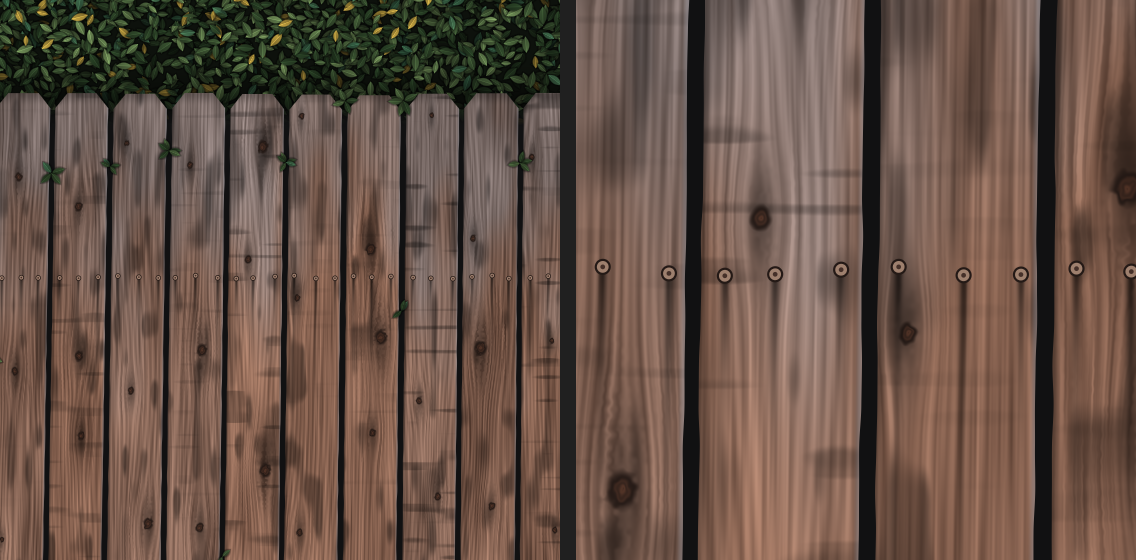
Left: the whole. Right: its middle third, enlarged.
A Shadertoy shader for this texture:

```glsl
// A weathered dog-eared plank fence in front of a leafy hedge.
// Planks are a slightly leaning 1D repeat with hashed grain, knots and nails;
// leaves are layered on jittered grids.

float hash(vec2 p) {
    vec3 q = fract(p.xyx * 0.1031);
    q += dot(q, q.yzx + 33.33);
    return fract((q.x + q.y) * q.z);
}

float noise(vec2 p) {
    vec2 i = floor(p), f = fract(p);
    f *= f * (3.0 - 2.0 * f);
    return mix(mix(hash(i), hash(i + vec2(1, 0)), f.x),
               mix(hash(i + vec2(0, 1)), hash(i + vec2(1, 1)), f.x), f.y);
}

float cover(float d) { return clamp(0.5 - d * iResolution.y, 0.0, 1.0); }

// Pointed leaf with a soft shadow and a pale midrib
void addLeaf(inout vec3 col, vec2 p, float angle, float len, vec3 tint) {
    float c = cos(angle), s = sin(angle);
    vec2 q = vec2(c * p.x + s * p.y, c * p.y - s * p.x) / len;
    float d = (abs(q.y) - 0.43 * (1.0 - q.x * q.x)) * len * 0.8;
    float shade = 0.88 + 0.16 * smoothstep(-0.1, 0.1, q.y) + 0.15 * q.x;
    shade += 0.25 * (1.0 - smoothstep(0.02, 0.09, abs(q.y)));
    col *= mix(0.6, 1.0, smoothstep(0.0, 0.004, d));
    col = mix(col, tint * shade, cover(d));
}

vec3 leafTint(float h, float k) {
    vec3 green = mix(vec3(0.12, 0.19, 0.11), vec3(0.35, 0.44, 0.27), h * h);
    green = mix(green, vec3(0.17, 0.32, 0.24), step(0.86, k) * 0.7);
    return mix(green, vec3(0.56, 0.47, 0.19), step(0.95, k));
}

vec3 hedge(vec2 uv) {
    vec3 col = vec3(0.05, 0.065, 0.045);
    for (int layer = 0; layer < 7; layer++) {
        float depth = float(layer);
        vec2 g = uv * 40.0 + depth * vec2(7.37, 3.61);
        for (int n = 0; n < 9; n++) {
            vec2 cell = floor(g) + vec2(n % 3 - 1, n / 3 - 1);
            vec2 seed = cell + depth * 61.0 + 100.0;
            float a = hash(seed), b = hash(seed + 31.7), k = hash(seed + 77.3);
            float thick = noise(cell * 0.22 + 9.0) + (uv.y - 0.9) * 2.0;
            if (a > 0.35 + 0.55 * thick) continue;
            vec3 tint = leafTint(hash(seed + 5.1), hash(seed + 13.9));
            addLeaf(col, (g - cell - vec2(b, k)) / 40.0, hash(seed + 3.3) * 6.283,
                    0.009 + 0.007 * b, tint * (0.4 + 0.12 * depth));
        }
    }
    return col * mix(0.55, 1.05, smoothstep(0.8, 0.9, uv.y));
}

// p.x runs from the plank centre, p.y is height on the canvas
vec3 wood(vec2 p, float id, float halfWidth) {
    vec2 shift = vec2(id * 17.3, id * 5.7), grain = p;
    float knot = 0.0, stain = 0.0, core = 0.0;
    for (int i = 0; i < 3; i++) {
        vec2 s = vec2(id, float(i) * 9.0 + 4.0);
        vec2 c = vec2((hash(s) - 0.5) * 0.065, (float(i) + hash(s + 50.0)) * 0.27);
        float r = 0.004 + 0.008 * pow(hash(s + 90.0), 2.0);
        vec2 q = (p - c) / r * vec2(1.0, 0.8) + 0.35 * (noise(p * 260.0) - 0.5);
        float d = length(q);
        grain.x -= q.x * r * 0.75 * exp(-dot(q * q, vec2(0.12, 0.025)));
        knot = max(knot, 1.0 - smoothstep(0.7, 1.25, d));
        core = max(core, (1.0 - smoothstep(0.3, 0.75, d)) * (0.7 + 0.3 * sin(d * 14.0)));
        stain += exp(-q.x * q.x * 0.5 - q.y * q.y * 0.05);
    }

    // Growth rings, fine fibres and broad blotches
    float bend = noise(vec2(grain.x * 22.0, p.y * 3.0) + shift);
    float ring = sin(6.283 * (grain.x * 125.0 + 4.5 * bend));
    float fibre = noise(vec2(grain.x * 700.0, p.y * 14.0) + shift);
    float coarse = noise(vec2(grain.x * 210.0, p.y * 7.0) + shift);
    float blotch = noise(vec2(p.x * 24.0, p.y * 7.0) + shift);
    float tone = 0.52 + 0.13 * ring + 0.36 * (fibre - 0.5) + 0.4 * (coarse - 0.5)
               + 0.45 * (blotch - 0.5) + 0.25 * (hash(vec2(id, 3)) - 0.5);
    vec3 col = mix(vec3(0.33, 0.265, 0.235), vec3(0.64, 0.55, 0.51), tone);
    float grey = smoothstep(0.35, 0.8, p.y + 0.35 * (blotch - 0.5)) + 0.5 * hash(vec2(id, 8)) - 0.25;
    col *= mix(vec3(1.1, 0.95, 0.85), vec3(0.95, 0.99, 1.04), clamp(grey, 0.0, 1.0));

    // Mildew, saw marks, darkened top and knots
    float mildew = smoothstep(0.6, 0.9, noise(p * vec2(60, 17) + shift.yx));
    float saw = smoothstep(0.72, 0.95, noise(p * vec2(14, 95) + shift));
    col *= 1.0 - 0.45 * mildew * (0.4 + 0.6 * coarse);
    col *= 1.0 - 0.5 * saw * pow(hash(vec2(id, 21)), 4.0);
    col *= 1.0 - 0.25 * smoothstep(0.81, 0.835, p.y);
    col *= 1.0 - 0.38 * min(stain, 1.0);
    col = mix(col, mix(vec3(0.13, 0.09, 0.075), vec3(0.31, 0.19, 0.14), core), knot * 0.9);

    // Three nails with dark runs beneath them
    for (int i = -1; i <= 1; i++) {
        vec2 s = vec2(id, float(i) + 40.0);
        vec2 q = p - vec2(float(i) * 0.034 + 0.01 * hash(s) - 0.005, 0.502 + 0.006 * hash(s + 7.0));
        float run = exp(-q.x * q.x / 0.000007 + min(q.y, 0.0) / (0.03 + 0.06 * hash(s + 19.0)));
        col *= 1.0 - 0.62 * run * (1.0 - smoothstep(-0.002, 0.006, q.y));
        float d = length(q);
        col = mix(col, vec3(0.14, 0.1, 0.085), cover(d - 0.0048));
        col = mix(col, vec3(0.62, 0.5, 0.43), cover(d - 0.0035));
        col = mix(col, vec3(0.27, 0.19, 0.16), cover(d - 0.0014));
    }

    // Worn edges: shaded on the left, pale on the right
    col *= 1.0 - 0.3 * smoothstep(halfWidth - 0.006, halfWidth, -p.x);
    return mix(col, vec3(0.5, 0.5, 0.53), 0.5 * smoothstep(halfWidth - 0.004, halfWidth, p.x));
}

void mainImage(out vec4 fragColor, in vec2 fragCoord) {
    vec2 uv = fragCoord / iResolution.xy;
    float s = (uv.x - 0.081 - 0.0157 * uv.y) / (0.1053 - 0.001 * uv.y);
    float id = floor(s) + 2.0;
    vec3 col = vec3(0.065, 0.065, 0.07);
    if (uv.y > 0.76) col = mix(col, hedge(uv), smoothstep(0.77, 0.82, uv.y));

    // Plank outline with clipped upper corners
    vec2 p = vec2((fract(s) - 0.5) * 0.105, uv.y);
    float halfWidth = 0.0488 - 0.0018 * hash(vec2(id, 1));
    float rise = uv.y - 0.829 - 0.005 * hash(vec2(id, 2));
    float side = abs(p.x) - halfWidth + 0.0012 * (noise(vec2(uv.y * 40.0, id * 9.0)) - 0.5);
    float ear = (side * 1.25 + rise + 0.027) / 1.6;
    col = mix(col, wood(p, id, halfWidth), cover(max(max(side, rise), ear)));

    // Small sprigs growing through some of the gaps
    float gap = floor(s + 0.5);
    for (int n = 0; n < 10; n++) {
        vec2 seed = vec2(gap + 20.0, n / 5 * 13 + 6);
        float h = hash(seed + float(n) * 2.3), angle = float(n) * 1.257 + h * 1.4;
        if (hash(seed) > 0.5 || h > 0.75) continue;
        float height = hash(seed + 3.0) * (n < 5 ? 0.22 : 0.5) + (n < 5 ? 0.6 : 0.0);
        float len = 0.007 + 0.009 * hash(seed + 9.0);
        vec2 q = vec2((s - gap) * 0.105, uv.y - height);
        addLeaf(col, q - len * vec2(cos(angle), sin(angle)), angle, len, leafTint(0.3 + h * 0.7, h * 1.27));
    }
    fragColor = vec4(col, 1.0);
}
```
